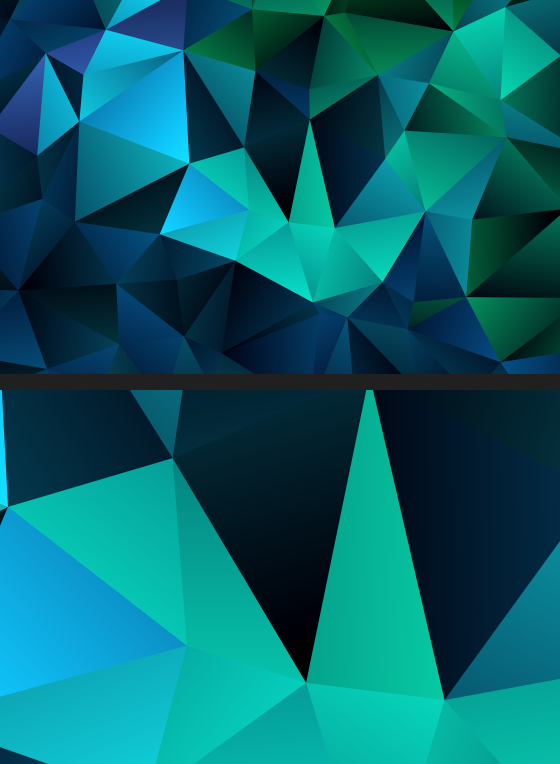
Top: the whole. Bottom: its middle third, enlarged.
Write a WebGL 1 fragment shader that draws this background.

```glsl
precision highp float;
// Low-poly mosaic of blue, teal and green facets with soft shading.
// A jittered grid of corners is cut into triangles along Delaunay diagonals;
// each facet takes a flat hue from broad pools of light plus a linear gradient.

uniform vec2 u_resolution;

const float CELL = 0.176;   // grid spacing, in canvas heights
const float JITTER = 0.86;  // share of a cell in which its corner may lie

const vec3 NAVY   = vec3(0.01, 0.16, 0.25);
const vec3 FOREST = vec3(0.01, 0.31, 0.24);
const vec3 TEAL   = vec3(0.03, 0.41, 0.47);
const vec3 AQUA   = vec3(0.02, 0.64, 0.55);
const vec3 CYAN   = vec3(0.05, 0.66, 0.78);
const vec3 INDIGO = vec3(0.16, 0.29, 0.58);
const vec3 VIOLET = vec3(0.38, 0.28, 0.64);

float hash(vec2 p, float salt) {
  return fract(sin(dot(p, vec2(127.1, 311.7)) + salt * 74.7) * 43758.55);
}

float cross2(vec2 a, vec2 b) {
  return a.x * b.y - a.y * b.x;
}

// Corner point belonging to one grid cell.
vec2 corner(vec2 id) {
  vec2 offset = vec2(hash(id, 1.0), hash(id, 2.0)) - 0.5;
  return (id + 0.5 + JITTER * offset) * CELL;
}

// Signed distance to the line a-b, positive on its left.
float leftOf(vec2 p, vec2 a, vec2 b) {
  return cross2(b - a, p - a) / length(b - a);
}

float glow(vec2 p, vec2 centre, float radius) {
  vec2 d = (p - centre) / radius;
  return exp(-dot(d, d));
}

// Pools of light that lift facets out of the dark ground.
float lightAt(vec2 p) {
  float light = glow(p, vec2(0.36, 0.83), 0.30);
  light = max(light, glow(p, vec2(0.72, 0.37), 0.29));
  light = max(light, glow(p, vec2(1.10, 0.46), 0.23));
  return max(light, glow(p, vec2(1.33, 0.83), 0.23));
}

// Colour of a facet: tone from the light, hue from its place and seed.
vec3 facetColour(vec2 p, vec2 centre, vec2 seed) {
  float light = lightAt(centre) + 0.5 * (hash(seed, 3.0) - 0.5);
  float drift = 0.3 * (hash(seed, 4.0) - 0.5);
  float pick = hash(seed, 5.0);
  float shade = hash(seed, 6.0) - 0.5;

  vec3 colour;
  float contrast;
  if (light < 0.5) {
    float green = 0.8 * centre.x + 0.7 * (centre.y - 0.5) + drift;
    bool isForest = green > 0.78;
    colour = isForest ? FOREST : NAVY;
    colour.b *= isForest ? mix(0.65, 1.15, pick) : mix(0.85, 1.2, pick);
    contrast = 0.9;
  } else if (light < 0.72) {
    bool isPurple = centre.x < 0.75 && pick < 0.5;
    colour = isPurple ? mix(INDIGO, VIOLET, step(pick, 0.18)) : TEAL;
    contrast = 0.5;
  } else {
    colour = centre.x + drift < 0.6 ? CYAN : AQUA;
    colour.b *= mix(0.85, 1.12, pick);
    contrast = 0.35;
  }

  // Linear shading across the facet, with a slight shift of hue.
  float angle = 6.2832 * hash(seed, 7.0);
  float slope = dot(p - centre, vec2(cos(angle), sin(angle))) / CELL;
  vec3 ramp = vec3(1.0, 1.0, 0.75) * slope * contrast;
  return colour * max(1.0 + contrast * shade + ramp, 0.0);
}

// Facet colour weighted by its smoothed coverage, with the weight in alpha.
vec4 facet(vec2 p, vec2 a, vec2 b, vec2 c, vec2 seed, float pixel) {
  float inside = min(leftOf(p, a, b), min(leftOf(p, b, c), leftOf(p, c, a)));
  float cover = clamp(inside / pixel + 0.5, 0.0, 1.0);
  return vec4(facetColour(p, (a + b + c) / 3.0, seed), 1.0) * cover;
}

// True if the angles at b and d of quad a-b-c-d add up to at most pi.
bool splitsAlongAC(vec2 a, vec2 b, vec2 c, vec2 d) {
  float sinB = cross2(c - b, a - b), cosB = dot(c - b, a - b);
  float sinD = cross2(a - d, c - d), cosD = dot(a - d, c - d);
  return sinB * cosD + cosB * sinD >= 0.0;
}

void main() {
  float pixel = 1.0 / u_resolution.y;
  vec2 p = gl_FragCoord.xy * pixel;
  vec2 home = floor(p / CELL);
  vec4 sum = vec4(0.0);

  // Only quads starting in this cell or the one before can reach the point.
  for (int j = -1; j <= 0; j++) {
    for (int i = -1; i <= 0; i++) {
      vec2 id = home + vec2(float(i), float(j));
      vec2 a = corner(id);
      vec2 b = corner(id + vec2(1.0, 0.0));
      vec2 c = corner(id + vec2(1.0, 1.0));
      vec2 d = corner(id + vec2(0.0, 1.0));
      bool ac = splitsAlongAC(a, b, c, d);
      sum += facet(p, a, b, ac ? c : d, id, pixel);
      sum += facet(p, ac ? a : b, c, d, id + 0.37, pixel);
    }
  }
  gl_FragColor = vec4(sum.rgb / max(sum.a, 0.001), 1.0);
}
```
